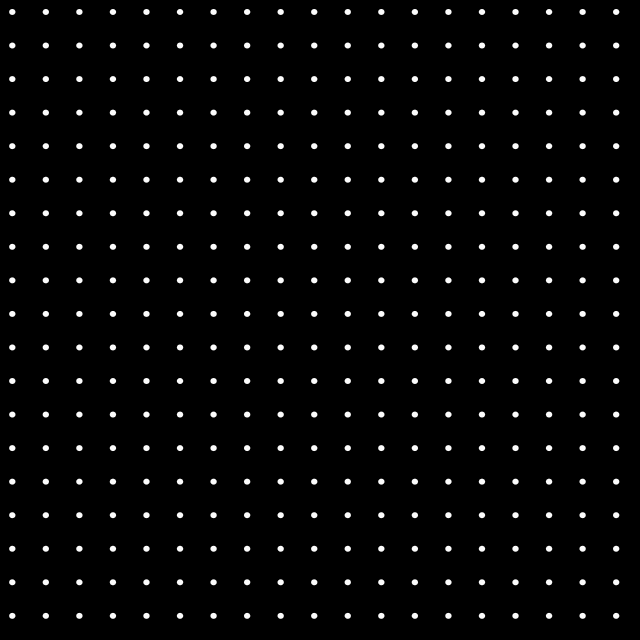
Give the GLSL for this pattern, as a WebGL 2 fragment shader.

```glsl
#version 300 es
precision highp float;

uniform vec2 u_resolution;
out vec4 fragColor;

// Approximate signed distance to an axis-aligned ellipse
float ellipseDistance(vec2 p, vec2 radii) {
    return (length(p / radii) - 1.0) * min(radii.x, radii.y);
}

void main() {
    vec2 uv = gl_FragCoord.xy / u_resolution;
    float pixel = 1.0 / min(u_resolution.x, u_resolution.y);

    // Square grid, 19 dots each way, anchored near the upper left corner
    float spacing = 0.05242;
    vec2 fromFirstDot = uv - vec2(0.0192, 0.9813);
    vec2 cell = (fract(fromFirstDot / spacing + 0.5) - 0.5) * spacing;

    // Slightly wide dots with a one-pixel soft edge
    float dist = ellipseDistance(cell, vec2(0.0049, 0.0046));
    float dotMask = clamp(0.5 - dist / pixel, 0.0, 1.0);

    vec3 background = vec3(0.0);
    vec3 dotColor = vec3(0.99);
    fragColor = vec4(mix(background, dotColor, dotMask), 1.0);
}
```
